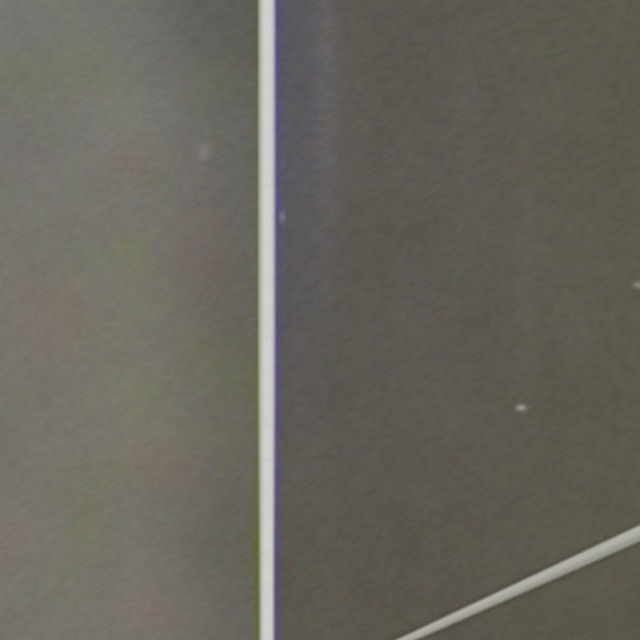
Write a Shadertoy shader that draws this texture.

```glsl
float hash(vec2 p) {
    return fract(sin(dot(p, vec2(127.1, 311.7))) * 43758.5453);
}

float noise(vec2 p) {
    vec2 cell = floor(p), f = fract(p);
    f = f * f * (3.0 - 2.0 * f);
    return mix(mix(hash(cell), hash(cell + vec2(1, 0)), f.x),
               mix(hash(cell + vec2(0, 1)), hash(cell + vec2(1, 1)), f.x), f.y);
}

float fbm(vec2 p) {
    float sum = 0.0, amp = 0.5;
    for (int i = 0; i < 4; i++) {
        sum += amp * noise(p);
        p = p * 2.03 + 17.3;
        amp *= 0.5;
    }
    return sum;
}

// Soft round spot, 1 at its centre
float spot(vec2 p, vec2 centre, vec2 radius) {
    vec2 d = (p - centre) / radius;
    return exp(-dot(d, d));
}

// Smooth bar: 1 inside the half width, 0 outside
float bar(float d, float halfWidth, float blur) {
    return 1.0 - smoothstep(halfWidth - blur, halfWidth + blur, abs(d));
}

vec3 leftPanel(vec2 p) {
    vec3 col = mix(vec3(0.455, 0.445, 0.41), vec3(0.45, 0.45, 0.43), smoothstep(0.4, 1.0, p.y));
    col *= mix(1.02, 0.87, smoothstep(0.2, 0.4, p.x));
    col *= mix(1.0, 0.93, smoothstep(0.8, 1.0, p.y) * smoothstep(0.1, 0.3, p.x));

    // Rosy and olive stains
    float rosy = spot(p, vec2(0.21, 0.75), vec2(0.05, 0.04))
               + spot(p, vec2(0.31, 0.62), vec2(0.04, 0.09))
               + spot(p, vec2(0.08, 0.51), vec2(0.06, 0.07))
               + spot(p, vec2(0.27, 0.28), vec2(0.07, 0.05))
               + spot(p, vec2(0.01, 0.16), vec2(0.03, 0.05))
               + spot(p, vec2(0.24, 0.05), vec2(0.05, 0.04));
    rosy *= 0.4 + fbm(p * 14.0);
    col += rosy * vec3(0.018, -0.018, -0.002);
    float olive = smoothstep(0.45, 0.75, fbm(p * vec2(9.0, 7.0) + 4.0));
    col += olive * vec3(0.0, 0.008, -0.03);
    return col + (fbm(p * 6.0 + 31.0) - 0.47) * 0.05;
}

vec3 rightPanel(vec2 p) {
    vec3 col = mix(vec3(0.355, 0.34, 0.305), vec3(0.362, 0.348, 0.322), smoothstep(0.0, 0.6, p.y));
    col += vec3(0.0, 0.003, -0.018) * smoothstep(0.65, 1.0, p.x);

    // Bluish band beside the post, with a faint upright streak
    float band = 1.0 - smoothstep(0.46, 0.57, p.x);
    col += vec3(-0.004, 0.004, 0.048) * band * smoothstep(0.1, 0.85, p.y);
    col += 0.026 * exp(-pow((p.x - 0.51) / 0.018, 2.0)) * smoothstep(0.3, 1.0, p.y);
    col += 0.012 * exp(-pow((p.x - 0.82) / 0.02, 2.0)) * spot(p, vec2(0.82, 0.52), vec2(1.0, 0.2));

    col += (noise(p * vec2(30.0, 2.5)) - 0.5) * 0.010;
    return col + (fbm(p * 8.0 + 9.0) - 0.47) * vec3(0.03, 0.025, 0.035);
}

void mainImage(out vec4 fragColor, in vec2 fragCoord) {
    vec2 p = fragCoord / iResolution.xy;
    float postX = p.x - 0.417;
    vec3 col = mix(leftPanel(p), rightPanel(p), smoothstep(-0.008, 0.008, postX));

    // Slanted fine grain and tiny colour speckle
    vec2 slant = vec2(p.x + p.y * 0.6, p.y - p.x * 0.6);
    col += (noise(slant * vec2(90.0, 190.0)) - 0.5) * 0.024;
    col += (vec3(noise(p * 75.0), noise(p * 75.0 + 41.0), noise(p * 75.0 + 83.0)) - 0.5) * 0.016;

    // Pale dust marks
    col += 0.25 * spot(p, vec2(0.814, 0.363), vec2(0.008, 0.005));
    col += 0.07 * spot(p, vec2(0.319, 0.763), vec2(0.009, 0.012));
    col += 0.11 * spot(p, vec2(0.441, 0.661), vec2(0.005, 0.009));
    col += 0.18 * spot(p, vec2(0.998, 0.555), vec2(0.008, 0.005));

    // Slanted rail, widening toward the right
    vec2 along = normalize(vec2(0.366, 0.167));
    vec2 q = p - vec2(0.634, 0.0);
    float across = dot(q, vec2(-along.y, along.x));
    float railWidth = mix(0.0065, 0.0115, clamp(dot(q, along) / 0.4, 0.0, 1.0));
    col -= 0.035 * bar(across, railWidth + 0.006, 0.005);
    vec3 rail = mix(vec3(0.59, 0.59, 0.55), vec3(0.69, 0.69, 0.66), smoothstep(-0.008, 0.004, across));
    col = mix(col, rail, bar(across, railWidth, 0.0035));

    // Olive fringe to the left of the post, violet to the right
    float fringeNoise = 0.7 + 0.6 * noise(vec2(3.0, p.y * 90.0));
    float low = 1.0 - smoothstep(0.0, 0.4, p.y);
    col += vec3(0.0, 0.005, -0.06 - 0.06 * low) * fringeNoise * exp(-pow((postX + 0.016) / 0.006, 2.0));
    col += vec3(-0.01, -0.03, 0.13) * fringeNoise * exp(-pow((postX - 0.0165) / 0.005, 2.0));

    // Bright post
    float postWidth = mix(0.0112, 0.0128, smoothstep(0.0, 0.5, p.y));
    vec3 post = mix(vec3(0.70, 0.70, 0.66), vec3(0.81, 0.81, 0.80), smoothstep(-0.011, -0.003, postX));
    post = mix(post, vec3(0.70, 0.69, 0.76), smoothstep(0.005, 0.012, postX));
    post += (noise(p * vec2(60.0, 110.0)) - 0.5) * 0.02;
    col = mix(col, post, bar(postX, postWidth, 0.0038));

    fragColor = vec4(clamp(col, 0.0, 1.0), 1.0);
}
```
